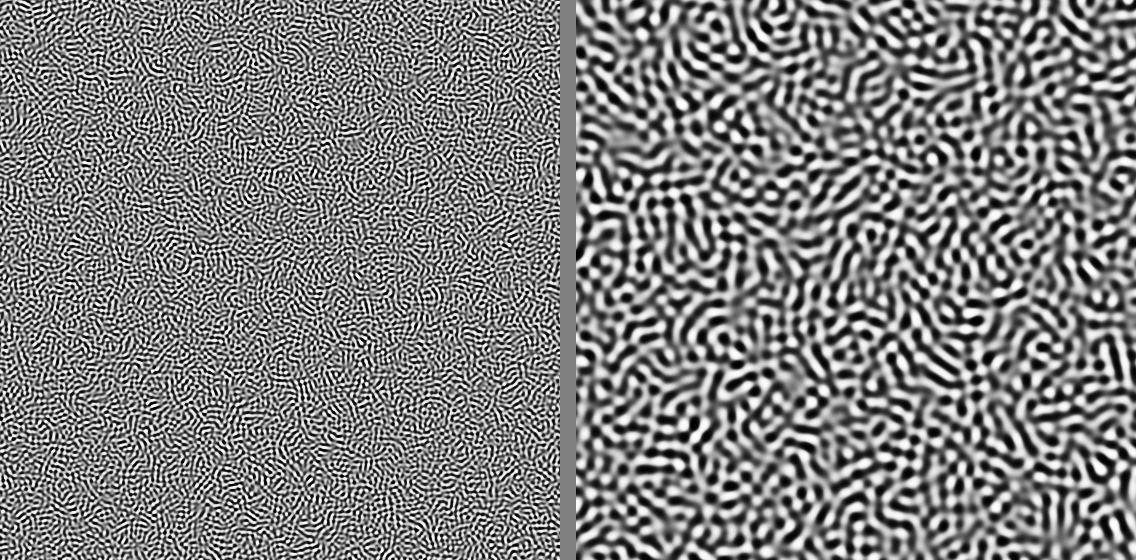
Left: the whole. Right: its middle third, enlarged.
This texture is drawn by a WebGL 2 fragment shader. Its source:

```glsl
#version 300 es
precision highp float;
// Fine black and white labyrinth of short, winding grains.
// Gradient-type noise: every lattice cell holds a jittered point that emits a
// small wave in a random direction; their sum is spread evenly over the greys.

uniform vec2 u_resolution;
out vec4 fragColor;

const float PERIODS = 100.0;     // light-dark periods across the canvas
const float CELL_PERIODS = 1.1;  // lattice cell size, in periods
const float WAVE_SPREAD = 0.08;  // relative variation of wave frequency
const float KERNEL_RADIUS = 2.0; // reach of one wave, in cells
const float NOISE_DEVIATION = 0.947; // standard deviation of the summed waves
const float CONTRAST = 0.82;     // steepness of the grey curve
const float DARKEST = 0.0;
const float LIGHTEST = 1.0;
const float TAU = 6.2831853;

// Integer hash: three mixed words per lattice cell.
uvec3 mixBits(uvec3 v) {
  v = v * 1664525u + 1013904223u;
  v.x += v.y * v.z; v.y += v.z * v.x; v.z += v.x * v.y;
  v ^= v >> 16u;
  v.x += v.y * v.z; v.y += v.z * v.x; v.z += v.x * v.y;
  return v;
}

vec3 hash3(ivec2 cell, int seed) {
  uvec3 bits = mixBits(uvec3(ivec3(cell + 512, seed)));
  return vec3(bits >> 8u) / 16777216.0;
}

// Band-limited isotropic noise with unit deviation; p is in cells.
float waveNoise(vec2 p) {
  ivec2 home = ivec2(floor(p));
  float sum = 0.0;
  for (int y = -2; y <= 2; y++) {
    for (int x = -2; x <= 2; x++) {
      ivec2 cell = home + ivec2(x, y);
      vec3 place = hash3(cell, 1);
      vec3 wave = hash3(cell, 2);
      vec2 offset = p - vec2(cell) - place.xy;

      // Smooth falloff that reaches zero at the kernel radius.
      float falloff = max(0.0, 1.0 - dot(offset, offset) / (KERNEL_RADIUS * KERNEL_RADIUS));
      falloff *= falloff * falloff;

      float angle = TAU * wave.x;
      vec2 direction = vec2(cos(angle), sin(angle));
      float frequency = CELL_PERIODS * (1.0 + WAVE_SPREAD * (2.0 * wave.z - 1.0));
      sum += falloff * cos(TAU * (frequency * dot(direction, offset) + wave.y));
    }
  }
  return sum / NOISE_DEVIATION;
}

void main() {
  float side = min(u_resolution.x, u_resolution.y);
  vec2 uv = gl_FragCoord.xy / side;
  float grain = waveNoise(uv * PERIODS / CELL_PERIODS);

  // Fade to mid grey where the grains become too fine for the pixels.
  float visible = smoothstep(1.5, 3.0, side / PERIODS);

  // The sigmoid turns the bell-shaped noise into evenly shared greys.
  float tone = 0.5 + 0.5 * visible * tanh(CONTRAST * grain);
  fragColor = vec4(vec3(mix(DARKEST, LIGHTEST, tone)), 1.0);
}
```
